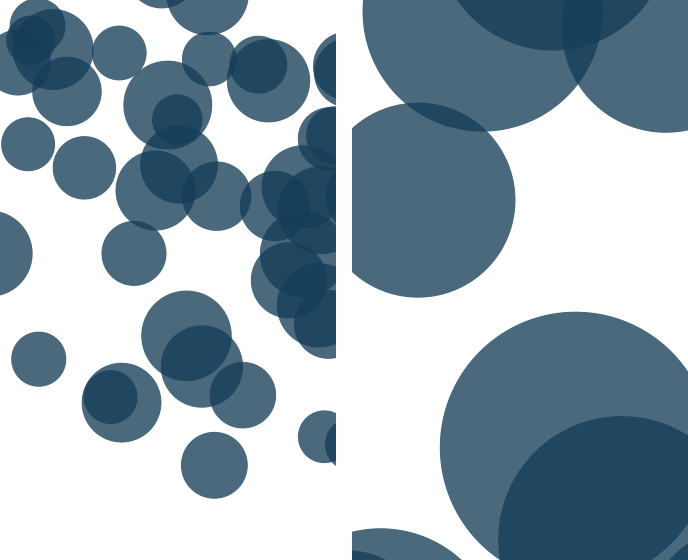
Left: the whole. Right: its middle third, enlarged.
Give the GLSL for this background, as a Shadertoy shader.

```glsl
vec3 hash3(float n) {
    vec3 q = fract(n * vec3(0.1031, 0.1030, 0.0973));
    q += dot(q, q.yzx + 33.33);
    return fract((q.xxy + q.yzz) * q.zyx);
}

// Antialiased disc coverage
float disc(vec2 p, float radius) {
    float halfPixel = 0.6 / iResolution.y;
    return 1.0 - smoothstep(-halfPixel, halfPixel, length(p) - radius);
}

void mainImage(out vec4 fragColor, in vec2 fragCoord) {
    vec2 p = fragCoord / iResolution.y;
    vec2 span = vec2(iResolution.x / iResolution.y, 1.0) + 0.12;
    int count = int(61.0 * span.x);
    vec3 color = vec3(1.0);

    for (int i = 0; i < count; i++) {
        float id = float(i);
        vec3 rnd = hash3(id * 17.31 + 5.7);

        // Even spread loosened by jitter, wrapping around the borders
        vec2 spot = fract(vec2(id * 0.618, (id + 0.5) / float(count)) + 0.3 * (rnd.xy - 0.5));

        // Thin the discs out towards the bottom
        spot.y = 1.0 - mix(spot.y, pow(spot.y, 6.0), 0.3);

        // Translucent ink darkens where discs overlap
        float cover = disc(p - (spot * span - 0.06), mix(0.044, 0.081, rnd.z));
        color = mix(color, vec3(0.084, 0.239, 0.342), 0.775 * cover);
    }

    fragColor = vec4(color, 1.0);
}
```
